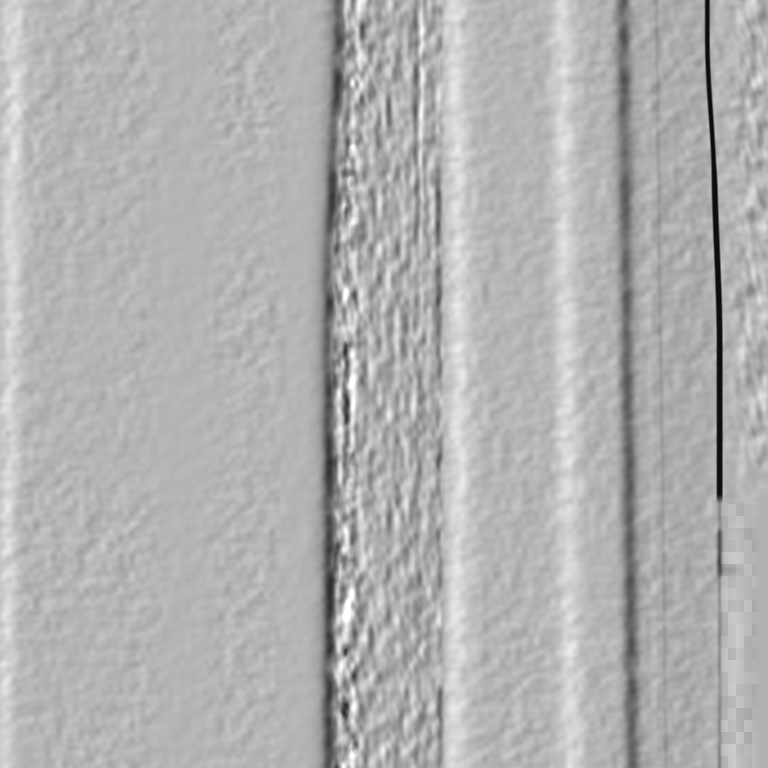
This texture map is drawn by a WebGL 2 fragment shader. Its source:

```glsl
#version 300 es
precision highp float;

uniform vec2 u_resolution;
out vec4 fragColor;

const float BASE = 0.708;
const float GRAIN_SCALE = 72.0;
const float FIELD_GRAIN = 0.14;
const float BARK_GRAIN = 0.50;
const vec2 LIGHT_STEP = vec2(0.0034, -0.0022);
const float GROOVE_DEPTH = 0.40;
const float RIDGE_GAIN = 0.135;
const float PATCH_TOP = 0.35;

float hash(vec2 p) {
    vec3 q = fract(vec3(p.xyx) * 0.1031);
    q += dot(q, q.yzx + 33.33);
    return fract((q.x + q.y) * q.z);
}

float noise(vec2 p) {
    vec2 i = floor(p), f = fract(p);
    f = f * f * (3.0 - 2.0 * f);
    return mix(mix(hash(i), hash(i + vec2(1, 0)), f.x),
               mix(hash(i + vec2(0, 1)), hash(i + 1.0), f.x), f.y);
}

float height(vec2 p) {
    return 0.65 * noise(p) + 0.35 * noise(p * 1.9 + 17.0);
}

// Directional difference of the height field
float relief(vec2 p, vec2 scale) {
    return height((p + LIGHT_STEP) * scale) - height((p - LIGHT_STEP) * scale);
}

float bell(float d, float width) {
    return exp(-d * d / (width * width));
}

// Soft-edged interval from a to b
float band(float x, float a, float b, float soft) {
    return smoothstep(a - soft, a + soft, x) * (1.0 - smoothstep(b - soft, b + soft, x));
}

void main() {
    vec2 uv = gl_FragCoord.xy / u_resolution;
    float x = uv.x, y = uv.y;
    float wobble = noise(vec2(3.0, y * 38.0)) - 0.5;
    float fineWobble = noise(vec2(9.0, y * 95.0)) - 0.5;

    // Paths of the vertical features
    float grooveX = 0.428 + 0.013 * smoothstep(0.6, 1.0, y) + 0.004 * wobble;
    float ridgeX = 0.589 + 0.007 * sin(3.14159 * y) + 0.002 * fineWobble;
    float ridge2X = 0.743 - 0.011 * y + 0.002 * fineWobble;
    float darkX = 0.823 - 0.012 * y + 0.0015 * wobble;
    float crackX = 0.937 - 0.007 * smoothstep(0.55, 0.8, y)
                 - 0.009 * smoothstep(0.755, 0.95, y);

    // Masks for the rough strips and the blocky patch
    float bark = band(x, grooveX + 0.006, 0.577, 0.005);
    float right = smoothstep(-0.001, 0.003, x - crackX);
    float patchEdge = PATCH_TOP + 0.015 * (noise(vec2(x * 60.0, 4.0)) - 0.5);
    float patchMask = right * (1.0 - smoothstep(-0.003, 0.003, y - patchEdge));
    float rim = smoothstep(0.945, 0.975, x) * right * smoothstep(0.36, 0.43, y);

    // Fine grain, calmer in broad vertical lanes
    float lanes = 1.0 - 0.65 * band(x, 0.20, 0.275, 0.025) - 0.65 * band(x, 0.365, 0.42, 0.015);
    lanes *= 0.55 + 0.8 * noise(uv * vec2(9.0, 7.0));
    float grain = FIELD_GRAIN * lanes * relief(uv, vec2(GRAIN_SCALE));
    float barkGrain = BARK_GRAIN * relief(uv, vec2(90.0, 52.0));
    barkGrain += 0.22 * relief(uv + 5.0, vec2(125.0, 18.0));
    barkGrain *= 0.75 + 0.7 * bell(x - grooveX - 0.022, 0.018);
    float rimGrain = 0.42 * relief(uv + vec2(0.0, x * 0.6), vec2(70.0, 42.0));
    float v = BASE + mix(grain, barkGrain, bark) + rim * rimGrain;
    v -= 0.03 * bark;

    // Bright ridges
    float leftX = 0.006 + 0.014 * y;
    v += 0.13 * bell(x - leftX, 0.010 + 0.008 * y);
    v += RIDGE_GAIN * (1.0 + 0.4 * fineWobble) * bell(x - ridgeX, 0.014);
    v += 0.03 * band(x, ridgeX, ridgeX + 0.03, 0.01);
    v += RIDGE_GAIN * (1.0 + 0.4 * fineWobble) * bell(x - ridge2X, 0.015);

    // Groove, with bright chips along its right side
    v -= GROOVE_DEPTH * (0.9 + 0.7 * wobble) * bell(x - grooveX, 0.008);
    v -= 0.06 * bell(x - grooveX + 0.010, 0.012);
    float chips = smoothstep(0.62, 0.85, noise(vec2(x * 70.0, y * 46.0) + 31.0));
    v += 0.20 * chips * bell(x - grooveX - 0.024, 0.010);
    float pits = smoothstep(0.68, 0.9, noise(vec2(x * 80.0, y * 40.0) + 71.0));
    v -= 0.30 * pits * bell(x - grooveX - 0.020, 0.014);

    // Seams inside the rough strip
    float seamX = 0.546 + 0.003 * wobble;
    float upper = smoothstep(0.3, 0.8, y);
    v += (0.04 + 0.10 * upper) * bell(x - seamX - 0.003, 0.0028);
    v -= (0.07 + 0.08 * upper) * bell(x - seamX + 0.004, 0.0035);
    float seamDark = smoothstep(0.35, 0.75, noise(vec2(2.0, y * 24.0)));
    v -= 0.23 * seamDark * (1.0 - smoothstep(0.76, 0.79, y)) * bell(x - 0.568 - 0.006 * (1.0 - y), 0.004);

    // Dark fold and faint parallel lines
    v -= 0.30 * (1.0 + 0.3 * wobble) * bell(x - darkX, 0.0095);
    v -= 0.035 * band(x, darkX, 0.925, 0.012);
    v -= 0.06 * bell(x - darkX - 0.044, 0.003);
    v += 0.035 * bell(x - darkX - 0.030, 0.005);

    // Pale blocks at the lower right
    vec2 cell = floor(uv * vec2(96.0, 64.0));
    float blocks = 0.695 + 0.09 * (hash(cell) - 0.5) * band(x, 0.93, 0.985, 0.008);
    blocks += 0.06 * bell(x - 0.957, 0.014) * (noise(uv * vec2(30.0, 24.0)) + 0.3);
    blocks -= 0.08 * bell(y - 0.258, 0.006) * bell(x - 0.95, 0.014);
    v = mix(v, blocks, patchMask);

    // Black crack, fading to a hairline
    float open = smoothstep(PATCH_TOP - 0.008, PATCH_TOP + 0.008, y);
    float halfWidth = mix(0.0036, 0.0028, smoothstep(0.75, 0.8, y));
    float crack = 1.0 - smoothstep(halfWidth - 0.0015, halfWidth + 0.0018, abs(x - crackX));
    v = mix(v, 0.05, crack * open);
    float stub = band(y, 0.25, 0.31, 0.006);
    v -= (1.0 - open) * (0.16 + 0.22 * stub) * bell(x - crackX, 0.0025 + 0.001 * stub);

    fragColor = vec4(vec3(clamp(v, 0.0, 1.0)), 1.0);
}
```
